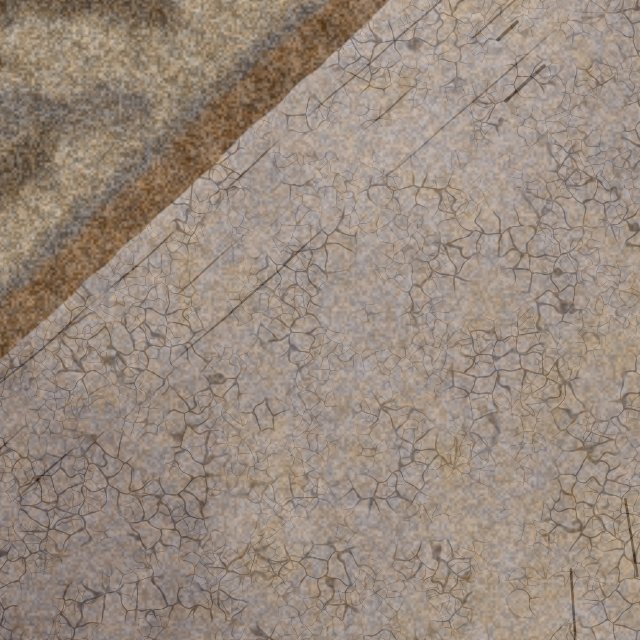
This texture is drawn by a three.js fragment shader. Its source:

```glsl
// Weathered pale plaster with fine cracks, slanted scratches and a brown diagonal band.
#define PALE vec3(0.665, 0.615, 0.585)
#define OCHRE vec3(0.660, 0.580, 0.480)
#define SHADE vec3(0.520, 0.465, 0.445)
#define TAN vec3(0.615, 0.550, 0.465)
#define BROWN vec3(0.490, 0.385, 0.285)
#define UMBER vec3(0.390, 0.325, 0.260)
#define SLATE vec3(0.435, 0.395, 0.365)
#define CRACK_CELLS 31.0
#define CRACK_DEPTH 0.17
#define GRAIN 0.20
#define SCRATCH_GAP 0.1

varying vec2 vUv;

vec2 hash2(vec2 p) {
  vec3 q = fract(vec3(p.xyx) * vec3(0.1031, 0.1030, 0.0973));
  q += dot(q, q.yzx + 33.33);
  return fract((q.xx + q.yz) * q.zy);
}

float noise(vec2 p) {
  vec2 i = floor(p), f = fract(p);
  f = f * f * (3.0 - 2.0 * f);
  float low = mix(hash2(i).x, hash2(i + vec2(1, 0)).x, f.x);
  float high = mix(hash2(i + vec2(0, 1)).x, hash2(i + vec2(1, 1)).x, f.x);
  return mix(low, high, f.y);
}

float fbm(vec2 p) {
  float sum = 0.0, amp = 0.5;
  for (int i = 0; i < 5; i++) {
    sum += amp * noise(p);
    p = mat2(1.6, 1.2, -1.2, 1.6) * p + 7.3;
    amp *= 0.5;
  }
  return sum;
}

// Gap between the two nearest cell points: zero on a cell border
float cellBorder(vec2 p) {
  vec2 cell = floor(p);
  float near = 9.0, next = 9.0;
  for (int y = -1; y <= 1; y++)
    for (int x = -1; x <= 1; x++) {
      vec2 c = cell + vec2(x, y);
      float d = length(c + hash2(c) - p);
      next = min(next, max(near, d));
      near = min(near, d);
    }
  return next - near;
}

float cracks(vec2 p, float cells) {
  vec2 warp = vec2(noise(p * 55.0), noise(p * 55.0 + 31.0)) - 0.5;
  float line = 1.0 - smoothstep(0.02, 0.13, cellBorder((p + warp * 0.016) * cells));
  return line * smoothstep(0.38, 0.68, noise(p * cells * 0.55 + 9.0));
}

float stroke(vec2 p, vec2 a, vec2 b, float width) {
  vec2 ab = b - a;
  float t = clamp(dot(p - a, ab) / dot(ab, ab), 0.0, 1.0);
  return 1.0 - smoothstep(width * 0.3, width, length(p - a - ab * t));
}

// Soft-edged box given by centre and half size
float patchMask(vec2 p, vec2 centre, vec2 halfSize, float soft) {
  vec2 d = abs(p - centre) - halfSize;
  return 1.0 - smoothstep(-soft, soft, max(d.x, d.y));
}

void main() {
  vec2 p = vUv;
  float blotch = fbm(p * 7.0);
  float mottle = fbm(p * 24.0 + 4.0);

  // Pale plaster: ochre stains to the right, grey shade at the lower left
  float ochre = smoothstep(0.42, 0.72, mottle * 0.6 + blotch * 0.4 + 0.12 * (p.x - p.y));
  vec3 plaster = mix(PALE, OCHRE, ochre * 0.65);
  float shade = 1.0 - smoothstep(0.05, 0.6, length(p - vec2(0.0, 0.12)) + 0.3 * (blotch - 0.5));
  plaster = mix(plaster, SHADE, shade * 0.7);
  plaster += 0.035 * smoothstep(0.5, 0.0, length(p - vec2(0.68, 0.87)));
  plaster += 0.10 * (blotch - 0.48) - 0.015;

  // Parallel broken scratches
  float offset = p.y - 0.87 * p.x - 0.05 + 0.006 * (noise(p * 14.0) - 0.5);
  float row = floor(offset / SCRATCH_GAP);
  float across = abs(mod(offset, SCRATCH_GAP) - SCRATCH_GAP * 0.5);
  float broken = smoothstep(0.35, 0.7, noise(vec2(p.x * 13.0, row * 5.0 + 2.0)));
  float inRows = step(0.5, row) * step(row, 3.5) * (1.0 - smoothstep(0.8, 0.9, p.x));
  float scratch = (1.0 - smoothstep(0.0008, 0.0032, across)) * broken * inRows;
  plaster -= 0.17 * scratch;
  plaster -= 0.02 * inRows * (1.0 - smoothstep(0.0, 0.02, across)) * broken;
  float gouge = stroke(p, vec2(0.778, 0.938), vec2(0.808, 0.966), 0.004);
  gouge = max(gouge, stroke(p, vec2(0.79, 0.842), vec2(0.85, 0.897), 0.004));
  gouge = max(gouge, stroke(p, vec2(0.977, 0.22), vec2(0.996, 0.10), 0.003));
  gouge = max(gouge, stroke(p, vec2(0.892, 0.11), vec2(0.899, 0.0), 0.003));
  plaster -= 0.24 * gouge;

  // Crackle at two scales
  float crackle = max(cracks(p, CRACK_CELLS), 0.6 * cracks(p + 3.7, CRACK_CELLS * 1.7));
  plaster -= CRACK_DEPTH * crackle;

  // Painted corner: tan ground with dark patches
  vec2 q = p + 0.035 * (vec2(noise(p * 18.0), noise(p * 18.0 + 17.0)) - 0.5);
  vec3 paint = TAN + 0.16 * (mottle - 0.48) - 0.05 * crackle;
  float slate = patchMask(q, vec2(0.08, 0.825), vec2(0.15, 0.035), 0.025);
  paint = mix(paint, SLATE, slate * (0.55 + 0.45 * noise(p * vec2(9.0, 45.0))));
  float umber = patchMask(q, vec2(0.1, 1.02), vec2(0.19, 0.05), 0.02);
  umber = max(umber, patchMask(q + vec2(0.0, -0.5 * q.x), vec2(0.0, 0.725), vec2(0.075, 0.045), 0.025));
  umber = max(umber, patchMask(q, vec2(0.0, 0.9), vec2(0.025, 0.012), 0.012));
  paint = mix(paint, UMBER, umber * 0.85);

  // Brown band with a grey upper fringe
  float edge = p.y - 0.436 - 0.925 * p.x + 0.008 * (noise(p * 30.0) - 0.5);
  float ragged = edge + 0.03 * (mottle - 0.5);
  paint = mix(paint, SLATE, 0.85 * (1.0 - smoothstep(0.105, 0.15, ragged)));
  vec3 band = BROWN + 0.22 * (mottle - 0.48) * vec3(1.0, 0.85, 0.7);
  paint = mix(paint, band, 1.0 - smoothstep(0.075, 0.105, ragged));
  plaster += 0.03 * smoothstep(-0.03, 0.0, edge);
  float painted = smoothstep(-0.003, 0.003, edge);
  vec3 color = mix(plaster, paint, painted);

  // Stone grain with a slight hue drift
  float grain = 0.6 * noise(p * 250.0) + 0.4 * noise(p * 120.0 + 5.0) - 0.5;
  color += GRAIN * grain * (1.0 + 0.7 * painted);
  color += 0.05 * (noise(p * 95.0 + 40.0) - 0.5) * vec3(1.0, 0.1, -1.0);
  gl_FragColor = vec4(color, 1.0);
}
```
